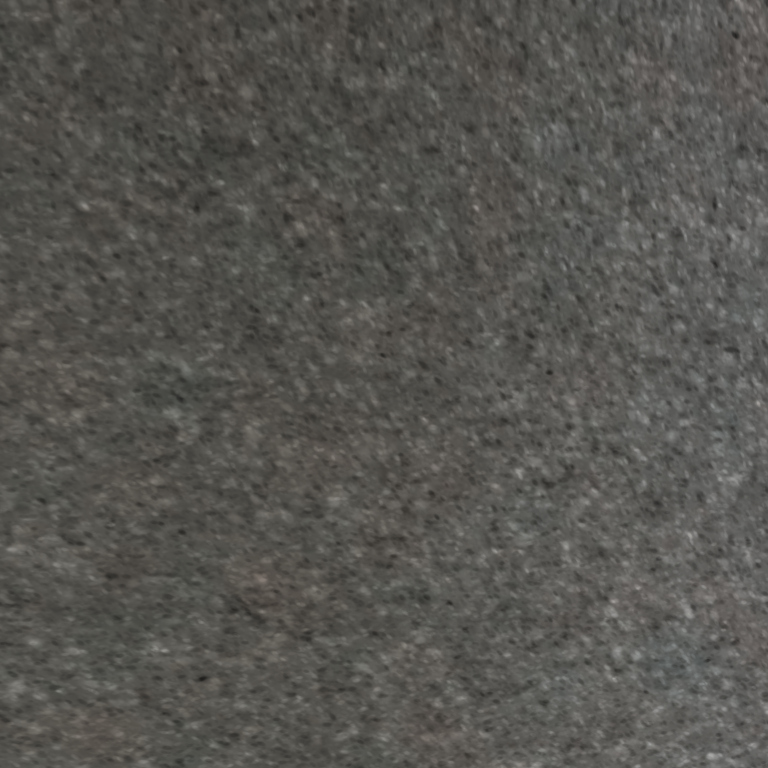
Reproduce this texture procedurally as a Shadertoy shader.

```glsl
// Fine-grained grey-brown stone with soft tilted flakes, lit from the lower right.

const vec3  WARM_TINT = vec3(1.025, 1.0, 0.935);
const vec3  COOL_TINT = vec3(1.0, 1.0, 0.985);
const float BASE_TONE = 0.284;      // tone of the shaded upper left
const float LOW_LIGHT = 0.045;      // extra light toward the bottom
const float SIDE_LIGHT = 0.062;     // extra light toward the right

const float MOTTLE_CELLS = 17.0;    // cells per canvas height
const float GRAIN_CELLS = 46.0;
const float FINE_CELLS = 88.0;
const float DUST_CELLS = 150.0;
const float FLAKE_CELLS = 43.0;
const float SPECK_CELLS = 47.0;

const float MOTTLE_AMOUNT = 0.027;
const float GRAIN_AMOUNT = 0.056;
const float FINE_AMOUNT = 0.062;
const float DUST_AMOUNT = 0.022;
const float FLAKE_AMOUNT = 0.085;
const float SPECK_AMOUNT = 0.085;
const float HUE_AMOUNT = 0.018;

const float FLAKE_SHARE = 0.17;     // share of cells holding a light flake
const float SPECK_SHARE = 0.09;     // share of cells holding a dark speck
const float ANGLE_JITTER = 1.3;
const vec2  CROWDING = vec2(0.28, 0.22); // denser grains at right and bottom

// Four random values in 0..1 per cell and layer (PCG integer hash).
vec4 hash4(ivec2 cell, int layer) {
    uvec4 v = uvec4(ivec4(cell, layer, cell.x + 57 * layer));
    v = v * 1664525u + 1013904223u;
    v += v.yzxy * v.wxyz;
    v ^= v >> 16u;
    v += v.yzxy * v.wxyz;
    return vec4(v >> 8u) / 16777216.0;
}

// Sum of soft ellipses, one per cell. With share < 1 only that share of the
// cells is filled, all positive; otherwise tones run from -1 to 1.
float grains(vec2 p, float cells, vec2 radii, float angle, float share, int layer) {
    p *= cells;
    vec2 home = floor(p);
    float sum = 0.0;
    for (int y = -1; y <= 1; y++) {
        for (int x = -1; x <= 1; x++) {
            vec2 cell = home + vec2(x, y);
            vec4 rnd = hash4(ivec2(cell), layer);
            float size = mix(0.75, 1.15, fract(rnd.w * 61.0));
            float turn = angle + (rnd.w - 0.5) * ANGLE_JITTER;
            float c = cos(turn), s = sin(turn);
            vec2 d = p - cell - rnd.xy;
            d = vec2(c * d.x + s * d.y, c * d.y - s * d.x) / (radii * size);
            float r2 = dot(d, d);
            float strength = share < 1.0
                ? step(rnd.z, share) * (0.5 + 0.5 * rnd.z / share)
                : rnd.z * 2.0 - 1.0;
            sum += strength * exp(-r2 * r2);
        }
    }
    return sum;
}

void mainImage(out vec4 fragColor, in vec2 fragCoord) {
    vec2 uv = fragCoord / iResolution.xy;
    vec2 p = fragCoord / iResolution.y;

    // Flakes lie flat at the bottom and tilt down to the right higher up.
    float tilt = -0.15 - 0.5 * uv.y - 0.4 * uv.x * uv.y;
    float low = 1.0 - uv.y;
    p += CROWDING * vec2(uv.x * uv.x, -low * low);

    // Broad lighting
    float side = smoothstep(0.35, 1.0, uv.x);
    float tone = BASE_TONE + LOW_LIGHT * low + SIDE_LIGHT * side;

    // Body of the stone, with light grains standing out more than dark ones
    float body = MOTTLE_AMOUNT * grains(p, MOTTLE_CELLS, vec2(0.62, 0.45), tilt, 1.0, 1)
               + GRAIN_AMOUNT * grains(p, GRAIN_CELLS, vec2(0.60, 0.34), tilt, 1.0, 2)
               + FINE_AMOUNT * grains(p, FINE_CELLS, vec2(0.62, 0.34), tilt, 1.0, 3)
               + DUST_AMOUNT * grains(p, DUST_CELLS, vec2(0.60, 0.40), tilt, 1.0, 4);
    body += 3.0 * body * max(body, 0.0);

    // Scattered light flakes and dark specks
    float flakes = grains(p, FLAKE_CELLS, vec2(0.50, 0.31), tilt, FLAKE_SHARE, 5);
    float specks = grains(p, SPECK_CELLS, vec2(0.42, 0.22), tilt, SPECK_SHARE, 6);
    body += FLAKE_AMOUNT * flakes - SPECK_AMOUNT * specks;
    tone += body * (0.9 + 0.25 * side + 0.1 * low);

    // Warm to cool tint, with faint reddish and greenish patches
    float patches = grains(p, 9.0, vec2(0.65, 0.55), tilt, 1.0, 7)
                  + 0.6 * grains(p, 38.0, vec2(0.60, 0.40), tilt, 1.0, 8);
    float cool = clamp(0.85 * side + 2.0 * body, 0.0, 1.0);
    vec3 color = tone * mix(WARM_TINT, COOL_TINT, cool);
    color *= 1.0 + HUE_AMOUNT * patches * vec3(1.0, -0.4, -0.6);

    fragColor = vec4(clamp(color, 0.0, 1.0), 1.0);
}
```
